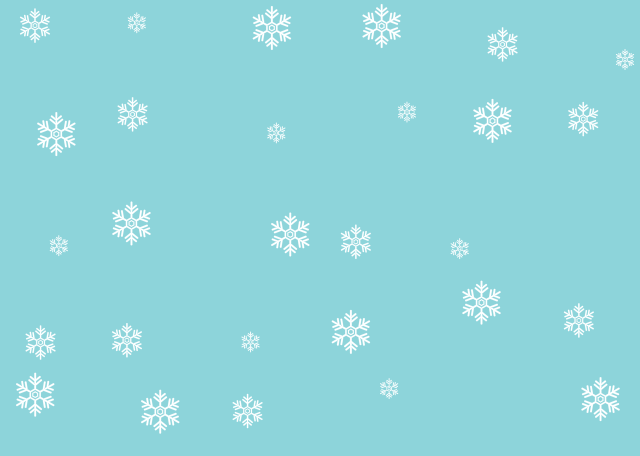
Reproduce this pattern procedurally as a WebGL 1 fragment shader.

```glsl
precision highp float;
// Scattered white snowflakes in three sizes on a flat pale teal ground.
// Each cell of a loose grid holds at most one flake, moved at random inside it;
// a flake is one arm of distance-field strokes, folded six ways round a hexagon.

uniform vec2 u_resolution;

const float PI = 3.14159265;

vec2 hash2(vec2 p) {
    vec2 k = vec2(dot(p, vec2(127.1, 311.7)), dot(p, vec2(269.5, 183.3)));
    return fract(sin(k) * 43758.55);
}

float segmentDistance(vec2 p, vec2 a, vec2 b) {
    vec2 ab = b - a;
    return length(p - a - ab * clamp(dot(p - a, ab) / dot(ab, ab), 0.0, 1.0));
}

// Signed distance to a snowflake of radius 1 with one arm pointing up.
float snowflake(vec2 p) {
    // Fold the plane into half of one 60 degree sector.
    float angle = mod(atan(p.x, p.y) + PI / 6.0, PI / 3.0) - PI / 6.0;
    vec2 q = length(p) * vec2(abs(sin(angle)), cos(angle));

    // Arm with two pairs of slanted barbs.
    float strokes = segmentDistance(q, vec2(0.0, 0.27), vec2(0.0, 0.96));
    strokes = min(strokes, segmentDistance(q, vec2(0.0, 0.64), vec2(0.21, 0.81)));
    strokes = min(strokes, segmentDistance(q, vec2(0.0, 0.44), vec2(0.27, 0.66)));

    // Two nested hexagon outlines, corners towards the arms.
    float hexagon = dot(q, vec2(0.5, 0.866));
    float rings = min(abs(hexagon - 0.225) - 0.036, abs(hexagon - 0.11) - 0.026);
    return min(strokes - 0.043, rings);
}

void main() {
    // Canvas height is one unit.
    vec2 p = gl_FragCoord.xy / u_resolution.y;
    vec2 grid = vec2(6.0, 5.0);
    vec2 cellSize = vec2(u_resolution.x / u_resolution.y, 1.0) / grid;
    vec2 cell = floor(p / cellSize);

    // A shuffled rank per cell fixes the share of large, medium, small and empty.
    float rank = mod((cell.x + grid.x * cell.y) * 7.0 + 0.5, 30.0);
    float radius = rank < 11.0 ? 0.048 : rank < 20.0 ? 0.0375 : 0.0225;
    float present = step(rank, 28.0);

    // Move the flake as far as it stays inside its cell.
    vec2 room = max(cellSize * 0.5 - radius - 0.004, 0.0);
    vec2 center = (cell + 0.5) * cellSize + (hash2(cell + 3.0) * 2.0 - 1.0) * room;

    float distanceToFlake = snowflake((p - center) / radius) * radius;
    float softness = 0.7 / u_resolution.y;
    float coverage = present * (1.0 - smoothstep(-softness, softness, distanceToFlake));

    vec3 teal = vec3(0.553, 0.831, 0.855);
    vec3 snow = vec3(0.995, 1.0, 1.0);
    gl_FragColor = vec4(mix(teal, snow, coverage), 1.0);
}
```
